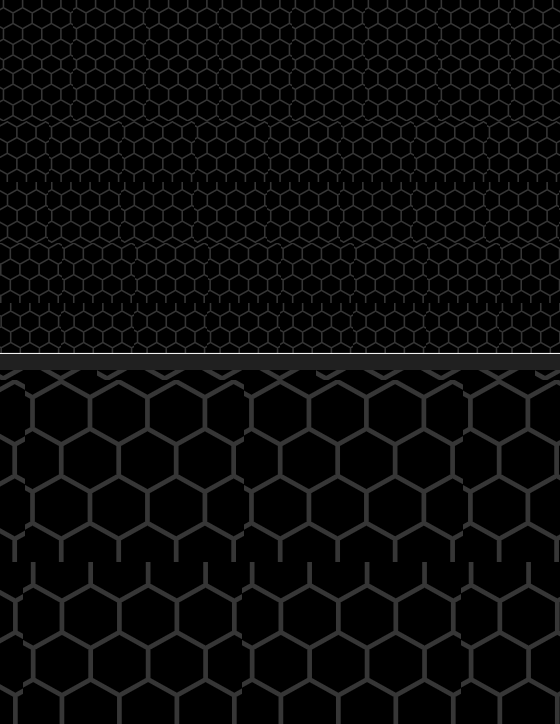
Top: the whole. Bottom: its middle third, enlarged.
Reproduce this pattern procedurally as a Shadertoy shader.

```glsl
// Dark hexagon wire mesh in clipped, shifted tiles above a thin pale bottom edge
// Lengths are in hexagon widths.

const vec2 TILE = vec2(3.81, 3.167);

float segmentDistance(vec2 p, vec2 a, vec2 b) {
    vec2 pa = p - a, ba = b - a;
    return length(pa - ba * clamp(dot(pa, ba) / dot(ba, ba), 0.0, 1.0));
}

// Distance to the mesh: each zigzag carries struts from its peaks and valleys
float meshDistance(vec2 p) {
    float pitch = 0.821, rise = 0.139;
    float y = p.y - 0.54;
    float row = round(y / pitch);
    y -= row * pitch;
    float x = abs(fract(p.x - 0.18 - 0.5 * row + 0.5) - 0.5);
    vec2 q = vec2(x, y);
    vec2 peak = vec2(0.0, -rise), valley = vec2(0.5, rise);
    float zigzag = segmentDistance(q, peak, valley);
    float upper = segmentDistance(q, peak, vec2(0.0, -0.5 * pitch));
    float lower = segmentDistance(q, valley, vec2(0.5, 0.5 * pitch));
    return min(zigzag, min(upper, lower));
}

void mainImage(out vec4 fragColor, in vec2 fragCoord) {
    // Measure downward from the top edge
    float pixel = 18.48 / iResolution.y;
    vec2 p = vec2(fragCoord.x, iResolution.y - fragCoord.y) * pixel;

    // Pairs of tile rows share a sideways shift
    float shifts[6] = float[6](0.0, 0.0, 0.672, 0.662, 0.845, 0.837);
    int band = clamp(int(p.y / TILE.y), 0, 5);
    vec2 local = vec2(fract(p.x / TILE.x - shifts[band]), fract(p.y / TILE.y)) * TILE;

    // Some rows are turned half round, leaving mismatched seams
    if (band == 2 || band == 4) local = TILE - local;

    float line = clamp(0.5 + (0.041 - meshDistance(local)) / pixel, 0.0, 1.0);
    vec3 color = vec3(0.21) * line;

    // Pale strip along the bottom edge
    float strip = clamp(iResolution.y / 324.0 - fragCoord.y + 0.5, 0.0, 1.0);
    fragColor = vec4(mix(color, vec3(0.95), strip), 1.0);
}
```
